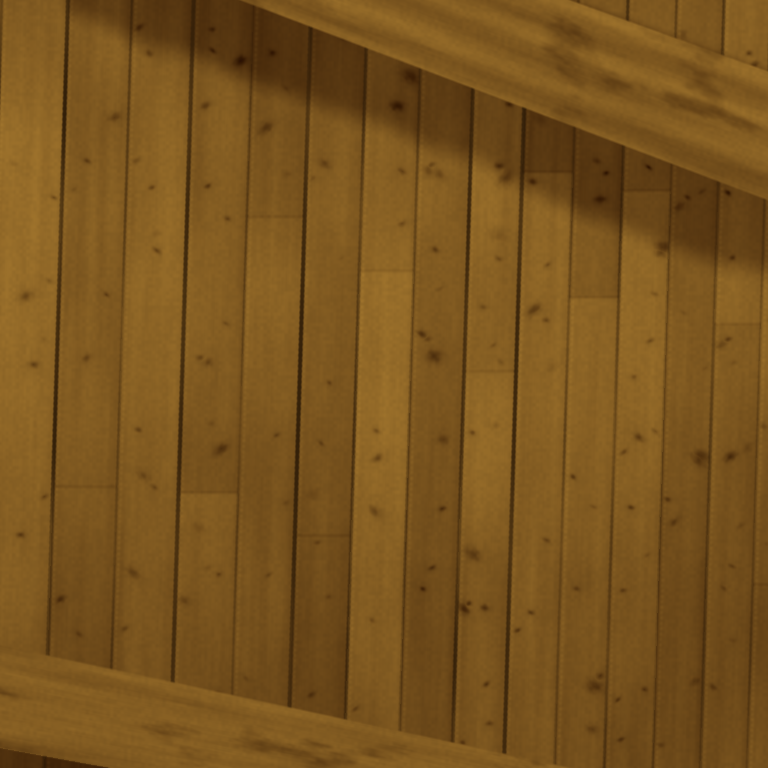
Give the GLSL for this texture, as a Shadertoy shader.

```glsl
// Slanted, knotty timber planks narrowing to the right, crossed by two sloping wooden beams.

const vec3 DARK_WOOD = vec3(0.30, 0.18, 0.05);
const vec3 LIGHT_WOOD = vec3(0.56, 0.40, 0.15);
const vec3 SEAM_COLOR = vec3(0.18, 0.11, 0.03);

float hash(vec2 p) {
    vec3 q = fract(p.xyx * vec3(0.1031, 0.1030, 0.0973));
    q += dot(q, q.yzx + 33.33);
    return fract((q.x + q.y) * q.z);
}

float noise(vec2 p) {
    vec2 c = floor(p), f = fract(p);
    f = f * f * (3.0 - 2.0 * f);
    return mix(mix(hash(c), hash(c + vec2(1, 0)), f.x),
               mix(hash(c + vec2(0, 1)), hash(c + vec2(1, 1)), f.x), f.y);
}

float fbm(vec2 p) {
    float sum = 0.0, amp = 0.5;
    for (int i = 0; i < 4; i++) {
        sum += amp * noise(p);
        p = p * 2.03 + 17.3;
        amp *= 0.5;
    }
    return sum;
}

// Tone 0 is dark wood, tone 1 is light wood.
vec3 woodColor(float tone) {
    return max(mix(DARK_WOOD, LIGHT_WOOD, tone), vec3(0.08, 0.05, 0.01));
}

// Dark knots, at most one per cell along each plank, in three layers.
float knots(float plank, float along, float v, float width) {
    float mask = 0.0;
    for (int i = 0; i < 3; i++) {
        float layer = float(i);
        float rows = 6.0 + 3.0 * layer;
        float row = floor(v * rows + 0.37 * layer);
        vec2 seed = vec2(plank + 31.0 * layer, row + 7.0);
        vec2 center = vec2(mix(0.12, 0.88, hash(seed)), mix(0.25, 0.75, hash(seed + 51.0)));
        vec2 d = vec2((along - center.x) * width,
                      (fract(v * rows + 0.37 * layer) - center.y) / rows);
        d.y += d.x * (hash(seed + 13.0) - 0.5);
        float size = mix(0.004, 0.010, pow(hash(seed + 91.0), 4.0));
        float r = length(d * vec2(0.85, 1.1)) / size + 0.4 * (noise(d * 200.0 + seed) - 0.5);
        float present = step(hash(seed + 77.0), 0.48) * mix(0.25, 1.0, hash(seed + 23.0));
        mask = max(mask, present * (0.75 * exp(-r * r * 1.4) + 0.25 * exp(-r * 0.9)));
    }
    return mask;
}

// Planks: x is the slant-corrected position, v runs downward.
vec3 planks(float x, float v, float shadow, float soft) {
    float index = 0.16 + 11.4 * x + 2.65 * x * x;
    float width = 1.0 / (11.4 + 5.3 * x);
    float plank = floor(index), along = fract(index);

    // Each plank has one butt joint, with a new board below it.
    float joint = mix(0.15, 1.3, hash(vec2(plank, 4.0)));
    float board = smoothstep(-soft, soft, v - joint);
    float upper = hash(vec2(plank + 3.0, 9.0)), lower = hash(vec2(plank + 3.0, 10.0));
    float tone = 0.87 + 0.30 * (mix(upper, lower, board) - 0.5);
    tone += 0.26 * (fbm(vec2(x * 80.0, v * 4.0 + plank * 9.0)) - 0.47);
    tone += 0.45 * (fbm(vec2(x * 9.0 + plank * 5.0, v * 5.0)) - 0.47);
    tone += 0.10 * exp(-pow((v - 0.42) / 0.2, 2.0));
    tone -= 0.30 * smoothstep(0.45, 1.0, v) + 0.06 * x;
    tone -= 0.58 * shadow;
    tone -= 0.75 * knots(plank, along, v, width);
    tone -= 0.14 * (1.0 - smoothstep(0.0, 0.002 + soft, abs(v - joint)));

    // Seams vary in depth and carry a finely toothed lit lip on the right.
    float seam = floor(index + 0.5);
    float d = (index - seam) * width;
    float depth = hash(vec2(seam, 61.0));
    float wear = 0.75 + 0.7 * (noise(vec2(seam * 7.0, v * 7.0)) - 0.5);
    float teeth = 0.5 + 0.5 * sin(v * 900.0);
    float lip = exp(-pow((d - 0.005) / 0.0025, 2.0));
    tone += lip * (0.08 + 0.08 * teeth) - 0.16 * exp(-abs(d) / 0.007);
    float halfWidth = mix(0.0007, 0.0018, depth) + 0.0004 * teeth;
    float line = 1.0 - smoothstep(halfWidth - 0.001, halfWidth + soft, abs(d));
    return mix(woodColor(tone), SEAM_COLOR, line * wear * mix(0.35, 0.95, depth));
}

// Beam: across runs 0 to 1 from its upper to its lower edge.
vec3 beam(float u, float across, float seed, float grooves) {
    float tone = 0.84 + 0.55 * (fbm(vec2(u * 4.0 + seed, across * 7.0)) - 0.47);
    tone += 0.2 * (fbm(vec2(u * 12.0, across * 18.0 + seed)) - 0.47);
    tone += grooves * 0.24 * sin(across * 19.0 + 1.5 * noise(vec2(u * 4.0, seed)));
    float blotch = smoothstep(0.56, 0.85, fbm(vec2(u * 12.0 + seed, across * 4.0)));
    return woodColor(tone - 0.5 * blotch - 0.16 * smoothstep(0.8, 1.0, across));
}

float band(float across, float soft) {
    return smoothstep(-soft, soft, across) * smoothstep(-soft, soft, 1.0 - across);
}

void mainImage(out vec4 fragColor, in vec2 fragCoord) {
    vec2 p = fragCoord / iResolution.xy;
    float u = p.x, v = 1.0 - p.y;
    float soft = max(0.0022, 1.0 / iResolution.y);

    // Upper and lower edges of both beams.
    float highTop = 0.36 * (u - 0.742), highBottom = 0.379 * (u - 0.3125);
    float lowTop = 0.84 + 0.215 * u, lowBottom = 0.974 + 0.18 * u;
    float highAcross = (v - highTop) / (highBottom - highTop);
    float lowAcross = (v - lowTop) / (lowBottom - lowTop);

    // Shadow cast below the high beam, and the dim strip under the low one.
    float shadowEdge = 0.04 + 0.38 * (u - 0.17) + 0.02 * (noise(vec2(u * 16.0, 2.0)) - 0.5);
    float shadow = 1.0 - smoothstep(-0.015, 0.028, v - shadowEdge);
    shadow *= smoothstep(0.07, 0.10, u) * smoothstep(-0.01, 0.01, v - highTop);
    shadow = max(shadow, step(lowBottom, v));

    vec3 color = planks(u + 0.031 * (v - 0.52), v, shadow, soft);
    color = mix(color, beam(u, highAcross, 3.0, 0.7), band(highAcross, soft * 6.0));
    color = mix(color, beam(u, lowAcross, 23.0, 0.25), band(lowAcross, soft * 8.0));

    // Fine surface grain.
    color *= 1.0 + 0.06 * (noise(p * 220.0) - 0.5);
    fragColor = vec4(color, 1.0);
}
```
